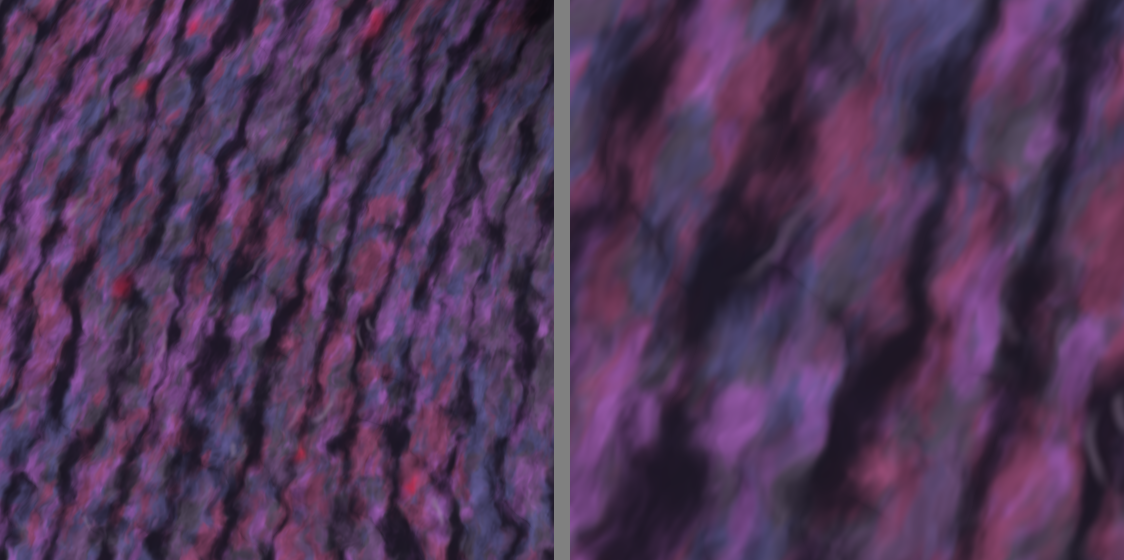
Left: the whole. Right: its middle third, enlarged.
A Shadertoy shader for this texture:

```glsl
// Close-up of slanted ribs of heathered plum yarn with coloured flecks and stray fibres.
#define RIBS 10.0
#define STITCHES 6.0
#define WOBBLE 0.10
#define GAP_DEPTH 0.88
#define FUZZ 0.55
#define GRAIN 0.75
#define FLECKS 9
#define STRAYS 22
#define BRIGHTNESS 1.0

const vec3 GAP    = vec3(0.095, 0.078, 0.130);
const vec3 PLUM   = vec3(0.325, 0.235, 0.365);
const vec3 ASH    = vec3(0.265, 0.230, 0.300);
const vec3 WINE   = vec3(0.440, 0.205, 0.325);
const vec3 SLATE  = vec3(0.265, 0.255, 0.420);
const vec3 VIOLET = vec3(0.460, 0.265, 0.520);
const vec3 PALE   = vec3(0.600, 0.520, 0.620);
const vec3 RED    = vec3(0.720, 0.140, 0.260);

float hash(vec2 p) {
    vec3 q = fract(p.xyx * 0.1031);
    q += dot(q, q.yzx + 33.33);
    return fract((q.x + q.y) * q.z);
}

float noise(vec2 p) {
    vec2 i = floor(p), f = fract(p);
    f = f * f * (3.0 - 2.0 * f);
    return mix(mix(hash(i), hash(i + vec2(1, 0)), f.x),
               mix(hash(i + vec2(0, 1)), hash(i + vec2(1, 1)), f.x), f.y);
}

// Three soft octaves, centred on 0.5.
float fbm(vec2 p) {
    float sum = 0.0, amp = 0.571;
    for (int i = 0; i < 3; i++) {
        sum += amp * noise(p);
        p = mat2(1.6, 1.2, -1.2, 1.6) * p + 17.3;
        amp *= 0.5;
    }
    return sum;
}

// Straightens the leaning ribs: upright at the lower right, slanted at the top.
vec2 strandSpace(vec2 p) {
    float lean = 0.30 * p.y + 0.13 * p.y * p.y;
    return vec2(p.x - lean + 0.34 * p.x * (p.y - 0.5 * p.y * p.y), p.y);
}

// Rounded height of the stitches, 0 in the gaps and 1 on the crowns.
float stitchHeight(vec2 s) {
    s.x += WOBBLE * (fbm(s * vec2(8.0, 6.0) + 3.0) - 0.5);
    float column = s.x * RIBS;
    float across = fract(column) - 0.5;
    float row = s.y * STITCHES + 5.0 * hash(vec2(floor(column) + 40.0, 7.0));
    row += 0.7 * across + 0.7 * noise(s * 9.0 + 20.0);
    float along = fract(row) - 0.5;
    float d = 4.0 * across * across + 2.0 * along * along;
    return 1.0 - smoothstep(0.05, 1.12, d);
}

// Mixed dye: broad patches and finer tufts of each wool colour.
vec3 woolColor(vec2 s) {
    vec2 tuft = s * vec2(42.0, 24.0);
    vec2 area = s * vec2(9.0, 5.0);
    vec3 c = mix(PLUM, ASH, smoothstep(0.40, 0.70, fbm(tuft + 11.0)));
    float wine = 0.45 * fbm(area + 31.0) + 0.55 * fbm(tuft + 57.0);
    float slate = 0.45 * fbm(area + 83.0) + 0.55 * fbm(tuft + 97.0);
    float violet = 0.4 * fbm(area + 131.0) + 0.6 * fbm(tuft + 149.0);
    c = mix(c, SLATE, 0.85 * smoothstep(0.46, 0.66, slate));
    c = mix(c, WINE, 0.85 * smoothstep(0.48, 0.68, wine));
    return mix(c, VIOLET, 0.85 * smoothstep(0.50, 0.72, violet));
}

void mainImage(out vec4 fragColor, in vec2 fragCoord) {
    vec2 p = fragCoord / iResolution.y;
    float aspect = iResolution.x / iResolution.y;
    vec2 s = strandSpace(p);

    // Fuzzy fibres curl around the strand direction.
    vec2 curl = vec2(fbm(p * 24.0), fbm(p * 24.0 + 60.0)) - 0.5;
    vec2 fuzzPos = s + 0.018 * curl;
    float fibre = fbm(fuzzPos * vec2(58.0, 34.0));
    float clump = fbm(s * vec2(19.0, 10.0) + 210.0);

    // Shaded wool with soft, uneven gaps.
    float height = stitchHeight(s + 0.025 * curl);
    float lit = 0.14 + 0.72 * height + 0.85 * (clump - 0.5) + FUZZ * (fibre - 0.5);
    vec3 color = woolColor(fuzzPos) * (1.0 + GRAIN * (fibre - 0.5) + 0.25 * (height - 0.5));
    color = mix(color, GAP, GAP_DEPTH * (1.0 - smoothstep(-0.08, 0.72, lit)));

    // Dyed tufts, red or violet.
    for (int i = 0; i < FLECKS; i++) {
        float k = float(i);
        vec2 center = vec2(hash(vec2(k, 3.0)) * aspect, hash(vec2(k, 8.0)));
        vec2 q = p - center + 0.03 * curl;
        q.x -= 0.35 * q.y;
        q *= vec2(1.2, 0.75) / mix(0.011, 0.022, hash(vec2(k, 13.0)));
        vec3 dye = mix(RED, VIOLET * 1.15, step(0.55, hash(vec2(k, 19.0))));
        color = mix(color, dye * (0.6 + 0.7 * fibre), 0.7 * exp(-dot(q, q)));
    }

    // Pale bent fibres lying loose on top.
    for (int i = 0; i < STRAYS; i++) {
        float k = float(i) + 70.0;
        vec2 q = p - vec2(hash(vec2(k, 2.0)) * aspect, hash(vec2(k, 5.0))) + 0.015 * curl;
        float angle = mix(-0.9, 0.4, hash(vec2(k, 9.0)));
        q = mat2(cos(angle), -sin(angle), sin(angle), cos(angle)) * q;
        float reach = mix(0.015, 0.042, hash(vec2(k, 12.0)));
        float bend = mix(-14.0, 14.0, hash(vec2(k, 15.0)));
        float line = 1.0 - smoothstep(0.0, 0.008, abs(q.x - bend * q.y * q.y));
        line *= 1.0 - smoothstep(0.3 * reach, reach, abs(q.y));
        color = mix(color, PALE, line * mix(0.12, 0.45, hash(vec2(k, 21.0))));
    }

    // Shadow in the upper right corner.
    vec2 corner = p - vec2(aspect, 1.0);
    color *= 1.0 - 0.5 * exp(-25.0 * dot(corner, corner));
    fragColor = vec4(clamp(color * BRIGHTNESS, 0.0, 1.0), 1.0);
}
```
